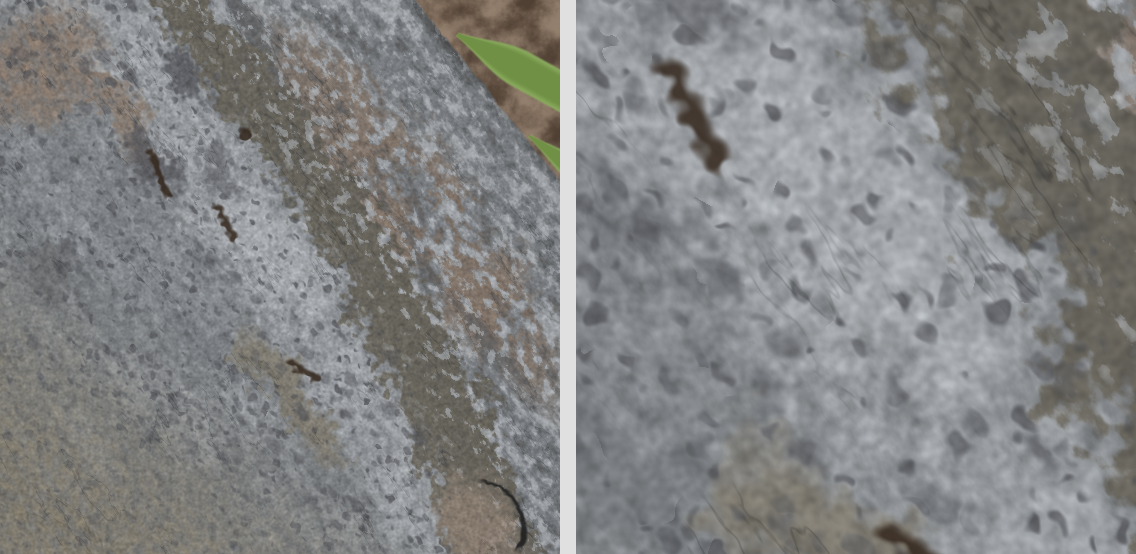
Left, the full canvas; right, a detail of the centre.
This texture is drawn by a WebGL 2 fragment shader. Its source:

```glsl
#version 300 es
precision highp float;
uniform vec2 u_resolution;
out vec4 fragColor;

vec2 hash2(vec2 p) {
  vec3 a = fract(p.xyx * vec3(0.1031, 0.103, 0.0973));
  a += dot(a, a.yzx + 33.33);
  return fract((a.xx + a.yz) * a.zy);
}
float corner(vec2 i, vec2 f, vec2 o) {
  return dot(hash2(i + o) * 2.0 - 1.0, f - o);
}
float noise(vec2 p) {
  vec2 i = floor(p), f = fract(p), u = f * f * (3.0 - 2.0 * f), e = vec2(0, 1);
  float low = mix(corner(i, f, e.xx), corner(i, f, e.yx), u.x);
  float high = mix(corner(i, f, e.xy), corner(i, f, e.yy), u.x);
  return 1.4 * mix(low, high, u.y);
}
float fbm(vec2 p) {
  float sum = 0.0, amp = 0.6;
  for (int i = 0; i < 5; i++) {
    sum += amp * noise(p);
    p = mat2(1.6, 1.2, -1.2, 1.6) * p + 7.3;
    amp *= 0.55;
  }
  return sum;
}
// x runs along the diagonal grain, y across it
vec2 toGrain(vec2 p) { return mat2(0.6, 0.8, -0.8, 0.6) * p; }
float below(float edge, float soft, float x) {
  return 1.0 - smoothstep(edge - soft, edge + soft, x);
}
float stain(vec2 p, vec2 centre, vec2 radii) {
  return below(1.0, 0.4, length(toGrain(p - centre) / radii));
}
float segment(vec2 p, vec2 a, vec2 b) {
  vec2 pa = p - a, ba = b - a;
  return length(pa - ba * clamp(dot(pa, ba) / dot(ba, ba), 0.0, 1.0));
}
// Scattered oval spots of random size and strength
float speckles(vec2 p, float density) {
  float ink = 0.0;
  for (int k = 0; k < 9; k++) {
    vec2 id = floor(p) + vec2(k % 3, k / 3) - 1.0;
    vec2 pos = hash2(id), kind = hash2(id + 51.7);
    vec2 d = toGrain(p - id - pos) * vec2(0.75, 1.15);
    float spot = below(mix(0.14, 0.42, kind.y * kind.y), 0.12, length(d));
    ink = max(ink, spot * step(kind.x, density) * mix(0.4, 1.0, pos.x));
  }
  return ink;
}
vec3 stoneColor(vec2 p) {
  vec2 q = toGrain(p), warp = vec2(fbm(p * 13.0), fbm(p * 13.0 + 19.0));
  vec2 jag = vec2(noise(p * 75.0), noise(p * 75.0 + 31.0));
  vec2 w = p + 0.06 * warp + 0.025 * jag, r = p + 0.01 * warp + 0.008 * jag;
  float broad = fbm(p * 6.0 + 3.0), strata = fbm(q * vec2(6, 22));
  float flakes = fbm(q * vec2(38, 62) + 5.0), depth = 1.0 - w.y;
  vec3 slate = vec3(0.475, 0.49, 0.505), pale = vec3(0.615, 0.63, 0.645);
  vec3 shade = vec3(0.37, 0.375, 0.38), sand = vec3(0.49, 0.465, 0.41);
  vec3 olive = vec3(0.4, 0.385, 0.35), rust = vec3(0.515, 0.46, 0.415);

  // Left flank: slate fading to sand at the foot
  vec3 col = mix(slate, pale, clamp(0.22 + 0.7 * strata + 0.5 * broad + 0.4 * flakes, 0.0, 1.0));
  float foot = below(0.4, 0.28, w.x * 0.75 + w.y);
  col = mix(col, sand, foot * clamp(0.75 + 0.8 * flakes, 0.0, 1.0));
  col = mix(col, shade, 0.6 * stain(w, vec2(0.09, 0.51), vec2(0.07, 0.045)));

  // Pale central band with warm stains
  float pales = below(0.1, 0.04, abs(w.x - 0.17 - 0.68 * depth));
  col = mix(col, pale, pales * clamp(0.8 + broad + 0.6 * flakes, 0.0, 1.0));
  col = mix(col, pale * 1.04, stain(w, vec2(0.49, 0.56), vec2(0.14, 0.06)));
  col = mix(col, sand, 0.75 * stain(w, vec2(0.53, 0.28), vec2(0.14, 0.035)));
  float warm = max(stain(w, vec2(0.07, 0.88), vec2(0.1, 0.12)), stain(w, vec2(0.21, 0.81), vec2(0.13, 0.035)));
  col = mix(col, rust, warm * clamp(0.75 + flakes, 0.0, 1.0));

  // Right flank: streaked grey with rusty patches
  float side = w.x - 0.31 - 0.88 * depth + 0.3 * depth * depth + 0.05 * flakes;
  vec3 right = mix(slate, pale, smoothstep(-0.1, 0.35, strata + 0.8 * flakes));
  float rusty = max(stain(w, vec2(0.79, 0.58), vec2(0.34, 0.085)), 0.8 * stain(w, vec2(0.62, 0.78), vec2(0.2, 0.08)));
  right = mix(right, rust, rusty * smoothstep(-0.25, 0.1, broad - flakes));
  right = mix(right, shade, 0.7 * smoothstep(0.1, 0.4, -strata - 0.5 * flakes));
  col = mix(col, right, smoothstep(0.02, 0.06, side));

  // Olive band with pale chips
  col = mix(col, olive, 0.93 * below(0.055 + 0.025 * depth, 0.012, abs(side)));
  float chips = smoothstep(0.15, 0.25, flakes + 0.35 * broad);
  col = mix(col, pale * 0.97, 0.7 * chips * smoothstep(-0.08, 0.06, side));
  col = mix(col, rust * 1.1, 0.75 * stain(w, vec2(0.86, 0.05), vec2(0.09, 0.055)));

  // Dark lichen spots and blots
  float density = 0.5 + 0.8 * broad;
  float ink = max(speckles(r * 54.0, density), speckles(r * 29.0 + 9.0, density * 0.5));
  ink *= 0.72 * mix(0.3, 1.0, below(-0.04, 0.04, side)) * (1.0 - 0.5 * foot);
  float blots = max(stain(w, vec2(0.335, 0.86), vec2(0.04, 0.025)), stain(w, vec2(0.285, 0.71), vec2(0.065, 0.03)));
  blots = max(blots, 0.7 * stain(w, vec2(0.4, 0.69), vec2(0.06, 0.027)));
  col = mix(col, vec3(0.31, 0.315, 0.335), max(ink, blots * 0.75));
  // Fine mineral grain and seams
  float grain = noise(p * 95.0) + 0.9 * noise(p * 190.0);
  float seam = below(0.02, 0.02, abs(strata + 0.1)) * smoothstep(-0.1, 0.2, broad);
  return col * (1.0 + 0.13 * grain + 0.14 * flakes - 0.16 * seam);
}
// Brown scars and a curved crack
vec3 addMarks(vec3 col, vec2 p) {
  float rough = noise(p * 90.0);
  vec2 w = p + 0.006 * vec2(noise(p * 55.0), rough), d = w - vec2(0.857, 0.045);
  float scars = min(segment(w, vec2(0.394, 0.624), vec2(0.422, 0.57)), segment(w, vec2(0.525, 0.345), vec2(0.57, 0.318)));
  scars = min(scars, segment(w, vec2(0.272, 0.725), vec2(0.302, 0.647)));
  scars = min(scars, length(w - vec2(0.441, 0.759)) - 0.004);
  col = mix(col, vec3(0.2, 0.15, 0.11), 0.85 * below(0.006 + 0.006 * rough, 0.004, scars));
  float reach = smoothstep(0.0, 0.02, d.x) * smoothstep(-0.045, -0.03, d.y);
  return mix(col, vec3(0.12), 0.9 * reach * below(0.005 - 0.03 * d.y, 0.003, abs(length(d) - 0.088)));
}
// Tapered blade with a pale rim
vec3 addBlade(vec3 col, vec2 p, vec2 dir, float width) {
  float along = dot(p, dir), across = abs(dot(p, vec2(-dir.y, dir.x)));
  float reach = width * smoothstep(-0.03, 0.13, along);
  vec3 green = vec3(0.44, 0.57, 0.27) + 0.1 * smoothstep(0.6, 1.0, across / max(reach, 0.001));
  return mix(col, green, below(reach, 0.003, across) * step(0.0, along));
}
void main() {
  vec2 p = gl_FragCoord.xy / u_resolution.y;
  vec3 col = mix(vec3(0.31, 0.25, 0.2), vec3(0.58, 0.5, 0.43), smoothstep(-0.4, 0.4, fbm(p * 14.0)));
  col = addBlade(col, p - vec2(0.825, 0.938), vec2(0.877, -0.481), 0.034);
  col = addBlade(col, p - vec2(0.955, 0.755), vec2(0.8, -0.6), 0.025);
  float edge = p.x - 0.75 - 0.8 * (1.0 - p.y) + 0.012 * fbm(p * 18.0);
  vec3 stone = addMarks(stoneColor(p), p) * (1.0 - 0.2 * smoothstep(-0.03, 0.0, edge));
  fragColor = vec4(mix(col, stone, below(0.0, 0.004, edge)), 1.0);
}
```
